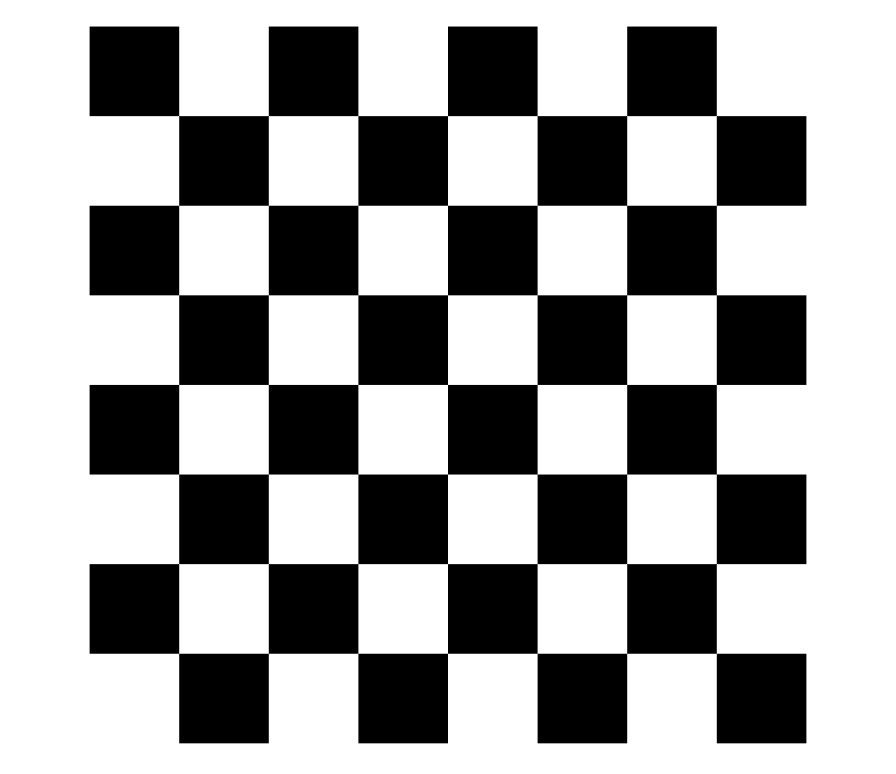
A Shadertoy shader for this pattern:

```glsl
const float CELLS = 8.0;                          // squares along each side
const float CELL_SIZE = 0.1;                      // in canvas widths
const vec2 BOARD_OFFSET = vec2(0.0, 0.0023);      // from canvas centre, in canvas widths
const vec3 PAPER_COLOR = vec3(1.0);
const vec3 INK_COLOR = vec3(0.0);

// Antialiased square wave: +1 over even cells, -1 over odd cells
vec2 cellParity(vec2 p, float pixel) {
    vec2 edgeDistance = 0.5 - abs(mod(p + 0.5, 2.0) - 1.0);
    return clamp(2.0 * edgeDistance / pixel, -1.0, 1.0);
}

// Coverage of the whole board, 0 outside and 1 inside
float boardMask(vec2 p, float pixel) {
    vec2 edgeDistance = 0.5 * CELLS - abs(p - 0.5 * CELLS);
    vec2 coverage = clamp(0.5 + edgeDistance / pixel, 0.0, 1.0);
    return coverage.x * coverage.y;
}

void mainImage(out vec4 fragColor, in vec2 fragCoord) {
    // Board coordinates: one unit per cell, origin at the lower left corner
    vec2 canvas = (fragCoord - 0.5 * iResolution.xy) / iResolution.x;
    vec2 board = (canvas - BOARD_OFFSET) / CELL_SIZE + 0.5 * CELLS;
    float pixel = 1.0 / (iResolution.x * CELL_SIZE);

    // Keep the parity solid along the rim so only the mask softens it
    vec2 inner = clamp(board, vec2(0.5 * pixel), vec2(CELLS - 0.5 * pixel));
    vec2 parity = cellParity(inner, pixel);

    // Ink fills the cells whose column and row parities differ
    float ink = (0.5 - 0.5 * parity.x * parity.y) * boardMask(board, pixel);
    fragColor = vec4(mix(PAPER_COLOR, INK_COLOR, ink), 1.0);
}
```
